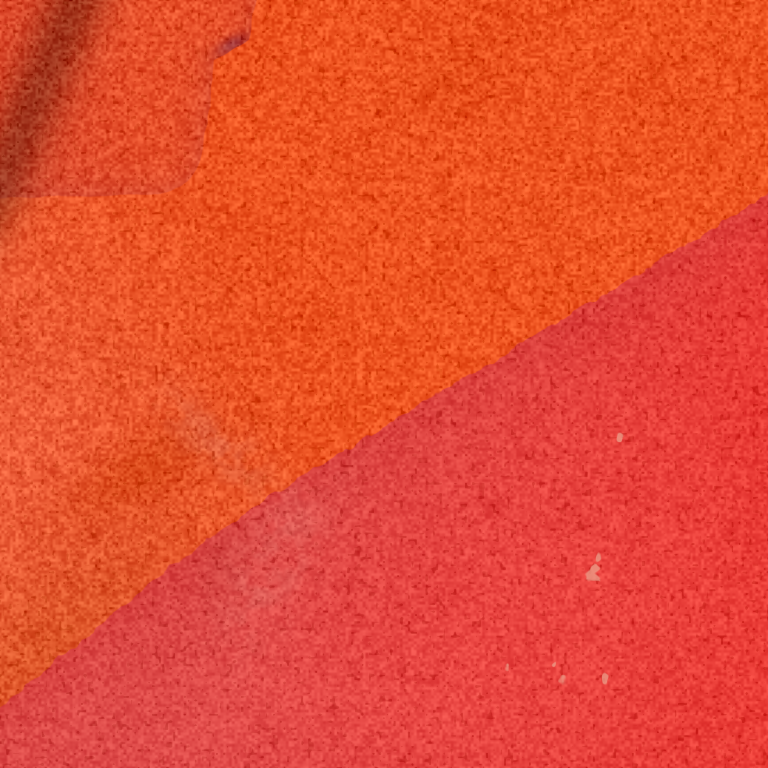
A Shadertoy shader for this texture:

```glsl
// Grainy orange and crimson paper split by a bowed diagonal seam. A translucent
// rounded sheet and a soft shadow lie at upper left; stains and chips add wear.
// Layers are distance masks and gaussian blobs, broken up by hashed value noise.

#define GRAIN_SCALE 270.0
#define GRAIN_ORANGE 0.25
#define GRAIN_RED 0.19
#define PIT_DEPTH 0.09
#define SEAM_ROUGH 0.014
#define SHEET_ALPHA 0.70
#define SHADOW_DEPTH 0.34
#define ORANGE vec3(0.918, 0.315, 0.115)
#define PEACH vec3(0.912, 0.350, 0.205)
#define CRIMSON vec3(0.905, 0.215, 0.190)
#define ROSE vec3(0.865, 0.290, 0.285)
#define CHIP vec3(0.920, 0.600, 0.520)

float hash(vec2 cell) {
    uvec2 q = uvec2(ivec2(cell)) * uvec2(1597334673u, 3812015801u);
    uint n = (q.x ^ q.y) * 1597334673u;
    n = (n ^ (n >> 15)) * 2246822519u;
    return float((n ^ (n >> 13)) >> 8) / 16777216.0;
}

float noise(vec2 p) {
    vec2 i = floor(p), f = fract(p);
    f = f * f * (3.0 - 2.0 * f);
    return mix(mix(hash(i), hash(i + vec2(1, 0)), f.x),
               mix(hash(i + vec2(0, 1)), hash(i + vec2(1, 1)), f.x), f.y);
}

float fbm(vec2 p) {
    float sum = 0.0, amp = 0.5;
    for (int i = 0; i < 5; i++) {
        sum += amp * noise(p);
        p = mat2(1.6, 1.2, -1.2, 1.6) * p + 7.3;
        amp *= 0.5;
    }
    return sum / 0.97;
}

// Rotated gaussian spot
float blob(vec2 p, vec2 center, vec2 radius, float angle) {
    float c = cos(angle), s = sin(angle);
    vec2 q = mat2(c, -s, s, c) * (p - center) / radius;
    return exp(-min(dot(q, q), 40.0));
}

float roundBox(vec2 p, vec2 halfSize, float r) {
    vec2 q = abs(p) - halfSize + r;
    return length(max(q, 0.0)) + min(max(q.x, q.y), 0.0) - r;
}

// Straight on the right, bending down on the left
float seamHeight(float x) {
    float left = min(x - 0.352, 0.0);
    return 0.355 + 0.603 * (x - 0.352) + left * (0.09 - 0.27 * left);
}

// Sheet with a slanted right side and a small tab at the top
float sheetDistance(vec2 p) {
    vec2 q = p - vec2(0.12 * (p.y - 0.85) + 0.01 * p.x, 0.03 * p.x);
    float body = roundBox(q - vec2(-0.23, 1.142), vec2(0.498, 0.40), 0.055);
    float tab = max(p.x - 0.322 - 0.2 * (p.y - 0.94), 0.922 + 0.6 * (p.x - 0.28) - p.y);
    return min(body, tab);
}

void mainImage(out vec4 fragColor, in vec2 fragCoord) {
    vec2 p = fragCoord / iResolution.xy;
    float px = 1.0 / min(iResolution.x, iResolution.y);
    float mottle = fbm(p * 9.0) - 0.5;
    float fray = fbm(p * 45.0 + 31.0);
    float speckle = smoothstep(0.30, 0.70, fray);

    // Orange field, paler on the left
    vec3 orange = mix(PEACH, ORANGE, smoothstep(-0.10, 0.50, p.x + 0.5 * (p.y - 0.5)));
    orange = mix(orange, vec3(0.84, 0.31, 0.13), 0.8 * blob(p, vec2(0.06, 0.15), vec2(0.22, 0.10), 0.7));
    orange = mix(orange, vec3(0.93, 0.37, 0.23), 0.4 * blob(p, vec2(0.01, 0.42), vec2(0.13, 0.16), 0.0));
    orange = mix(orange, vec3(0.87, 0.28, 0.07), 0.4 * blob(p, vec2(0.58, 0.90), vec2(0.07, 0.05), 0.5));
    orange = mix(orange, vec3(0.83, 0.26, 0.07), 0.75 * blob(p, vec2(0.19, 0.39), vec2(0.11, 0.04), 0.5));
    orange = mix(orange, vec3(0.88, 0.40, 0.27), (0.15 + 0.6 * speckle) * blob(p, vec2(0.28, 0.425), vec2(0.10, 0.035), -0.75));

    // Red field, rosier toward the lower left
    vec3 red = mix(ROSE, CRIMSON, smoothstep(0.20, 1.10, p.x));
    red = mix(red, vec3(0.92, 0.265, 0.25), 0.6 * blob(p, vec2(0.66, 0.18), vec2(0.32, 0.22), 0.4));
    float seamGap = p.y - seamHeight(p.x);
    red = mix(red, vec3(0.82, 0.23, 0.22), 0.65 * exp(12.0 * min(seamGap, 0.0)));
    red = mix(red, vec3(0.78, 0.23, 0.22), 0.5 * blob(p, vec2(0.29, 0.27), vec2(0.035, 0.07), 0.0));
    red = mix(red, vec3(0.87, 0.41, 0.38), (0.1 + 0.55 * speckle) * blob(p, vec2(0.36, 0.27), vec2(0.12, 0.045), 1.1));

    // Join along the frayed seam
    float seam = seamGap + SEAM_ROUGH * (fray - 0.5) + 0.004 * (noise(p * 120.0) - 0.5);
    float isOrange = smoothstep(-px, px, seam);
    vec3 color = mix(red, orange, isOrange);

    // Overlaid sheet with a faint violet rim
    float sheet = sheetDistance(p) + 0.006 * (fray - 0.5);
    float inSheet = smoothstep(px, -px, sheet);
    vec3 sheetColor = mix(vec3(0.85, 0.27, 0.175), vec3(0.89, 0.30, 0.17), smoothstep(0.05, 0.22, p.x));
    color = mix(color, sheetColor, SHEET_ALPHA * inSheet);
    color = mix(color, vec3(0.78, 0.28, 0.22), 0.4 * inSheet * exp(50.0 * min(sheet, 0.0)));
    color = mix(color, vec3(0.55, 0.18, 0.24), 0.7 * inSheet * blob(p, vec2(0.303, 0.942), vec2(0.022, 0.010), 0.5));

    // Slanted soft shadow, wider toward the top
    float across = (p.x - 0.10 + 0.42 * (1.0 - p.y)) / mix(0.038, 0.045, p.y);
    float shadow = exp(-min(across * across, 40.0)) * smoothstep(0.58, 0.76, p.y);
    color *= 1.0 - SHADOW_DEPTH * shadow * vec3(0.85, 1.0, 1.2);

    // Pale chips: position and radius, plus one larger wedge
    vec3 chips[6] = vec3[6](vec3(0.778, 0.272, 0.004), vec3(0.807, 0.431, 0.004), vec3(0.733, 0.113, 0.005),
                            vec3(0.788, 0.116, 0.004), vec3(0.661, 0.134, 0.003), vec3(0.723, 0.137, 0.003));
    vec2 w = p - vec2(0.773, 0.255);
    float chip = max(abs(w.x - 0.25 * w.y) + 0.4 * w.y - 0.006, abs(w.y) - 0.011);
    for (int i = 0; i < 6; i++)
        chip = min(chip, length((p - chips[i].xy) * vec2(1.3, 0.8)) - chips[i].z);
    chip += 0.008 * (noise(p * 150.0) - 0.45);

    // Fine grain, sparse dark pits and broad mottling
    float fine = noise(p * GRAIN_SCALE);
    float grain = 0.72 * fine + 0.28 * noise(p * GRAIN_SCALE * 0.53 + 19.0) - 0.5;
    color += grain * mix(GRAIN_RED, GRAIN_ORANGE, isOrange) * vec3(0.75, 1.0, 0.85);
    color -= PIT_DEPTH * smoothstep(0.72, 0.95, noise(p * GRAIN_SCALE * 0.8 + 57.0));
    color += 0.012 + mottle * vec3(0.025, 0.035, 0.03);
    color = mix(color, CHIP, 0.8 * smoothstep(1.5 * px, -1.5 * px, chip));
    fragColor = vec4(clamp(color, 0.0, 1.0), 1.0);
}
```
